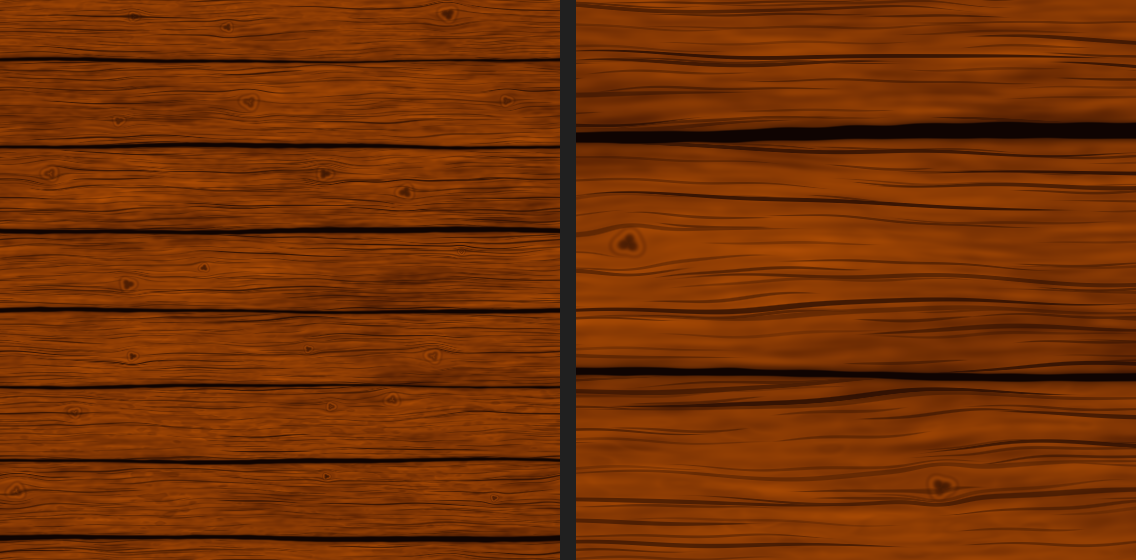
Left: the whole. Right: its middle third, enlarged.
Write a Shadertoy shader that draws this texture.

```glsl
// Seven weathered horizontal wood planks parted by dark, uneven gaps.
// Stretched cellular noise makes the grain and blotches, scattered tapered
// streaks make the cracks, and knots push the grain aside. Tiles both ways.

const float TAU = 6.2831853;

vec2 hash2(vec2 p) {
    return fract(sin(vec2(dot(p, vec2(127.1, 311.7)), dot(p, vec2(269.5, 183.3)))) * 43758.5);
}

// Cellular noise: one soft bump of random sign per cell, periodic in x.
float spots(vec2 p, float period) {
    float sum = 0.0;
    for (int j = -1; j <= 1; j++)
    for (int i = -1; i <= 1; i++) {
        vec2 cell = floor(p) + vec2(i, j);
        vec2 h = hash2(vec2(mod(cell.x, period), cell.y));
        vec2 d = p - cell - h;
        float bump = max(0.0, 1.0 - dot(d, d));
        sum += (2.0 * fract(h.x * 57.0 + h.y * 91.0) - 1.0) * bump * bump;
    }
    return sum;
}

// Tapered cracks along the grain, at most one per cell of the given grid.
float cracks(vec2 p, vec2 grid, float seed, float width, float density, float px) {
    float cover = 0.0;
    vec2 q = p * grid;
    for (int j = -1; j <= 1; j++)
    for (int i = -1; i <= 1; i++) {
        vec2 cell = floor(q) + vec2(i, j);
        vec2 id = vec2(mod(cell.x, grid.x), cell.y + seed);
        vec2 h = hash2(id), k = hash2(id + 17.3);
        vec2 d = q - cell - h;
        float along = d.x / mix(0.3, 0.95, k.x);
        float taper = max(0.0, 1.0 - along * along);
        float bend = 0.3 * (h.y - 0.5) * d.x + 0.08 * sin(d.x * 9.0 + h.x * TAU);
        float dist = abs(d.y - bend) / grid.y;
        float line = clamp((width * taper - dist) / px + 0.5, 0.0, 1.0);
        cover = max(cover, line * smoothstep(0.0, 0.4, taper) * step(k.y, density) * mix(0.4, 1.0, h.x));
    }
    return cover;
}

// Height of the gap below plank k.
float seam(float k, float x) {
    float id = mod(k, 7.0);
    return 0.039 + k / 7.0 - 0.012 * (1.0 - cos(TAU * k / 7.0))
         + 0.0022 * sin(TAU * x + id * 2.3) + 0.0009 * sin(TAU * 3.0 * x + id * 4.1);
}

// Half width of that gap.
float gapWidth(float k, float x) {
    float id = mod(k, 7.0);
    return 0.0029 + 0.001 * cos(id * TAU / 4.0) + 0.0009 * cos(TAU * x + (id - 3.0) * 1.7);
}

void mainImage(out vec4 fragColor, in vec2 fragCoord) {
    vec2 uv = fragCoord / iResolution.xy;
    float px = 1.0 / iResolution.y;

    // Find the plank and the height within it.
    float k = -1.0;
    for (int i = 0; i < 7; i++)
        if (uv.y > seam(float(i), uv.x)) k = float(i);
    float id = mod(k, 7.0);
    float low = uv.y - seam(k, uv.x);
    float high = seam(k + 1.0, uv.x) - uv.y;

    // Knots: three per plank; the grain bulges around each.
    vec2 p = vec2(uv.x, low);
    float knotR = 9.0, core = 0.0;
    for (int i = 0; i < 3; i++) {
        vec2 key = vec2(id * 7.0 + float(i), 3.0);
        vec2 h = hash2(key), s = hash2(key + 41.0);
        vec2 d = vec2(uv.x, low) - vec2((float(i) + h.x) / 3.0, mix(0.025, 0.115, h.y));
        d.x -= round(d.x);
        float size = mix(0.005, 0.015, s.x);
        p.y -= 0.75 * d.y * exp(-dot(d * vec2(0.4, 0.8), d) / (size * size * 2.5));
        float r = length(d * vec2(0.85, 1.0)) / size + 0.12 * sin(3.0 * atan(d.y, d.x) + h.x * TAU);
        if (r < knotR) { knotR = r; core = s.y; }
    }

    // Slow waver of the grain from layered sines.
    p.y += 0.004 * sin(TAU * p.x + id * 1.9 + p.y * 25.0)
         + 0.0018 * sin(TAU * 3.0 * p.x + id * 3.7 + p.y * 50.0)
         + 0.0006 * sin(TAU * 8.0 * p.x + id * 5.1 + p.y * 90.0);

    // Tone: broad blotches, streaky patches, fibres and speckle.
    float seed = id * 61.0;
    float blotch = spots(vec2(p.x * 5.0, p.y * 22.0 + seed), 5.0);
    float patches = spots(vec2(p.x * 14.0, p.y * 75.0 + seed), 14.0);
    float fibre = spots(vec2(p.x * 22.0, p.y * 250.0 + seed), 22.0);
    float speckle = spots(vec2(p.x * 70.0, p.y * 200.0 + seed), 70.0);
    float mottle = 0.5 + 0.5 * cos((id - 0.4) * 0.9);
    float tone = 0.61 + 0.08 * mottle + 0.16 * blotch + 0.13 * patches + 0.16 * fibre + 0.09 * speckle;
    tone -= 0.32 * mottle * smoothstep(0.1, 0.8, 0.6 * speckle + 0.6 * patches + 0.5 * blotch);

    // Knot rings and dark hearts.
    float knot = 1.0 - smoothstep(0.9, 1.4, knotR);
    tone = mix(tone, 0.55 + 0.3 * cos(knotR * 8.0) + 0.1 * fibre, 0.65 * knot);
    float heart = core * exp(-knotR * knotR * 4.0);

    // Cracks, coarse and fine.
    float crack = cracks(p, vec2(4.0, 75.0), seed, 0.0013, 0.5, px);
    float hair = cracks(p, vec2(9.0, 150.0), seed + 500.0, 0.0008, 0.6, px);
    float dark = max(max(0.8 * crack, 0.5 * hair), 0.8 * heart);

    // Gaps with ragged edges and a soft shadow.
    float rag = 0.0006 * spots(vec2(uv.x * 45.0, seed), 45.0);
    float edge = min(low - gapWidth(k, uv.x), high - gapWidth(k + 1.0, uv.x)) + rag;
    float gap = 1.0 - smoothstep(-px, px, edge);
    dark = max(dark, 0.6 * exp(-max(edge, 0.0) / 0.0025));

    vec3 color = mix(vec3(0.29, 0.10, 0.01), vec3(0.67, 0.295, 0.018), clamp(tone, 0.0, 1.1));
    color = mix(color, vec3(0.13, 0.04, 0.01), dark);
    color = mix(color, vec3(0.06, 0.015, 0.008), gap);
    fragColor = vec4(color, 1.0);
}
```
